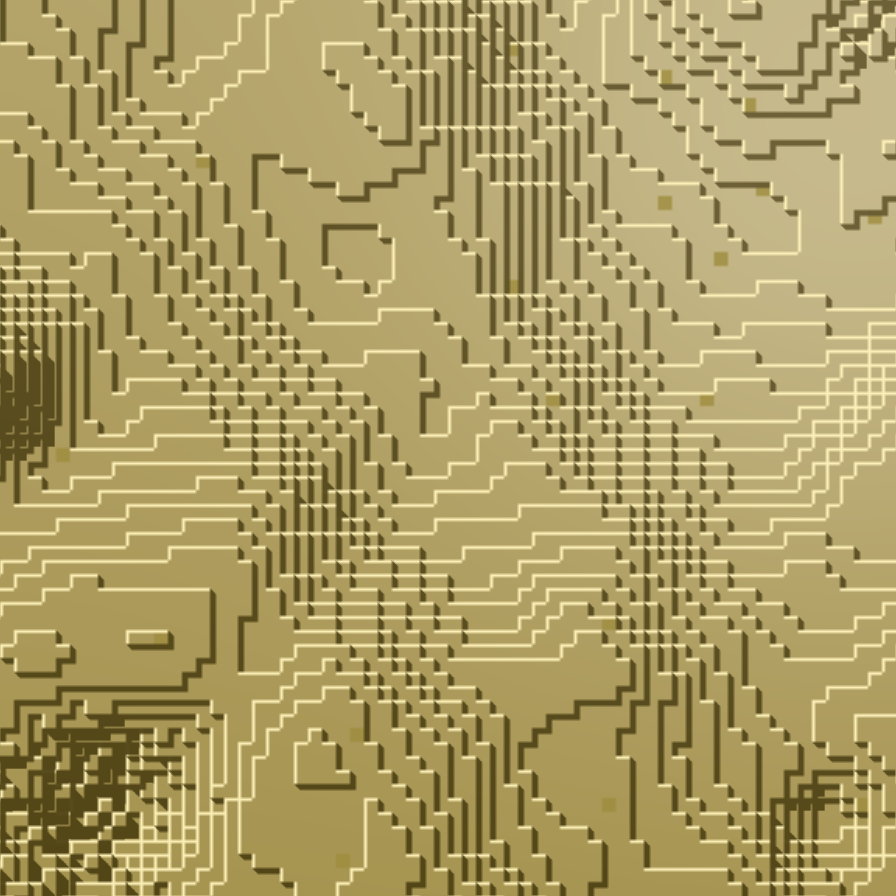
Write a Shadertoy shader that draws this pattern.

```glsl
const float CELLS = 64.0;
const float EDGE_WIDTH = 0.23;     // highlight width, in cells
const float SHADOW_STEP = 0.45;    // shadow length per level, in cells
const float SOFTNESS = 0.0028;     // filter width, in canvas units

const vec3 SAND_LOW = vec3(0.65, 0.58, 0.315);
const vec3 SAND_HIGH = vec3(0.79, 0.74, 0.57);
const vec3 SHADE_LOW = vec3(0.30, 0.25, 0.07);
const vec3 SHADE_HIGH = vec3(0.42, 0.37, 0.21);
const vec3 RIM_LIGHT = vec3(1.0, 0.95, 0.73);
const vec3 OLIVE = vec3(0.62, 0.55, 0.24);

float hash(vec2 p) {
    vec3 q = fract(p.xyx * vec3(0.1031, 0.103, 0.0973));
    q += dot(q, q.yzx + 33.33);
    return fract((q.x + q.y) * q.z);
}

float bump(vec2 p, vec2 centre, float radius) {
    vec2 d = (p - centre) / radius;
    return exp(-dot(d, d));
}

// Slope that falls to the right across a leaning line
float slantedDrop(vec2 p, float foot, float lean, float halfWidth) {
    return -smoothstep(-halfWidth, halfWidth, p.x - foot + lean * p.y);
}

float meander(vec2 p) {
    float h = 0.8 * sin(13.0 * p.x + 2.0 * sin(7.0 * p.y + 1.0));
    h += 0.6 * sin(17.0 * p.y + 2.3 * sin(9.0 * p.x + 0.6));
    h += 0.35 * sin(31.0 * p.x - 23.0 * p.y + 1.7);
    return h + 0.2 * sin(47.0 * p.y + 38.0 * p.x);
}

float terrain(vec2 p) {
    float h = -10.0 * smoothstep(0.2, 0.75, p.y) - 4.0 * p.y;
    float rightFall = mix(5.0, 12.0, smoothstep(0.25, 0.85, p.y));
    float leftFall = mix(7.0, 3.0, smoothstep(0.45, 0.85, p.y));
    h += rightFall * slantedDrop(p, 0.86, 0.36, 0.13);
    h += leftFall * slantedDrop(p, 0.57, 0.5, 0.12);
    // Hills and pits
    h += 6.0 * bump(p, vec2(0.83, 1.0), 0.15);
    h += 5.0 * bump(p, vec2(1.02, 0.54), 0.12);
    h += 15.0 * bump(p, vec2(-0.05, 0.60), 0.10);
    h += 3.0 * bump(p, vec2(0.68, 0.25), 0.07);
    h -= 11.0 * bump(p, vec2(0.12, 0.09), 0.10);
    h -= 6.0 * bump(p, vec2(0.92, 0.08), 0.06);
    return h + meander(p);
}

// Whole-number height of one block, rough near two corners
float level(vec2 cell) {
    vec2 p = (cell + 0.5) / CELLS;
    float rough = bump(p, vec2(0.08, 0.06), 0.12) + 0.7 * bump(p, vec2(0.98, 0.97), 0.06);
    return floor(terrain(p) + 4.5 * rough * (hash(cell + 80.0) - 0.5));
}

// A ray to the upper left meets a side neighbour first, then the corner one
float shadow(vec2 gap, float left, float top, float corner, float here) {
    float first = gap.x < gap.y ? left : top;
    float enterFirst = min(gap.x, gap.y);
    float enterCorner = max(gap.x, gap.y);
    bool blocked = enterFirst < SHADOW_STEP * (first - here)
                || enterCorner < SHADOW_STEP * (corner - here);
    return blocked ? 1.0 : 0.0;
}

float rim(vec2 gap, float left, float top, float here) {
    bool lit = (gap.y < EDGE_WIDTH && top < here) || (gap.x < EDGE_WIDTH && left < here);
    return lit ? 1.0 : 0.0;
}

vec3 blocks(vec2 p) {
    vec2 cell = floor(p * CELLS);
    vec2 f = p * CELLS - cell;
    vec2 gap = vec2(f.x, 1.0 - f.y);   // distances to the left and top edges
    float here = level(cell);
    float left = level(cell + vec2(-1.0, 0.0));
    float top = level(cell + vec2(0.0, 1.0));
    float corner = level(cell + vec2(-1.0, 1.0));

    float haze = 0.38 * p.y + 0.6 * bump(p, vec2(0.95, 0.8), 0.5);
    vec3 colour = mix(SAND_LOW, SAND_HIGH, haze);
    colour = mix(colour, OLIVE, 0.8 * step(0.996, hash(cell + 7.0)));
    colour = mix(colour, RIM_LIGHT, 0.95 * rim(gap, left, top, here));
    vec3 shade = mix(SHADE_LOW, SHADE_HIGH, haze);
    return mix(colour, shade, 0.94 * shadow(gap, left, top, corner, here));
}

void mainImage(out vec4 fragColor, in vec2 fragCoord) {
    vec2 p = fragCoord / iResolution.y;
    vec3 sum = vec3(0.0);
    // Average a small grid of samples for soft edges
    for (int j = -1; j <= 1; j++) {
        for (int i = -1; i <= 1; i++) {
            sum += blocks(p + vec2(i, j) * SOFTNESS / 3.0);
        }
    }
    fragColor = vec4(sum / 9.0, 1.0);
}
```
